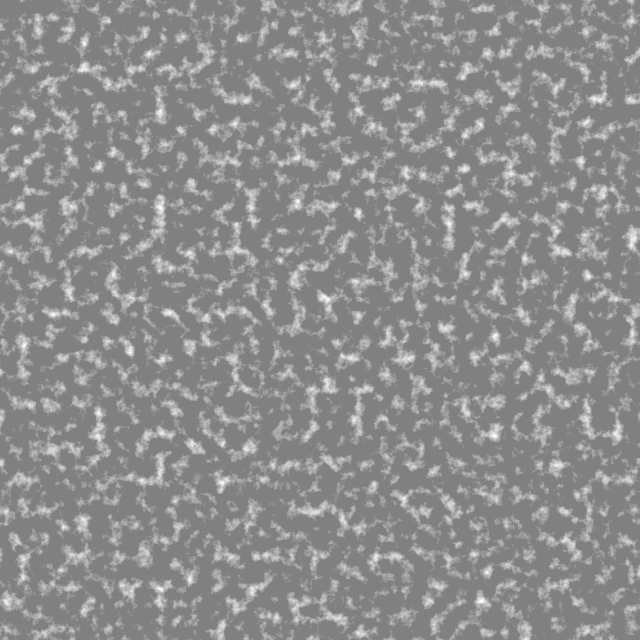
This texture is drawn by a Shadertoy shader. Its source:

```glsl
#define CELLS 42.0       // coarsest noise cells across the canvas height
#define OCTAVES 5
#define GAIN 0.54        // amplitude ratio between octaves
#define LACUNARITY 2.0   // frequency ratio between octaves
#define THRESHOLD 0.018  // noise level where the pale patches begin
#define CONTRAST 0.575
#define BASE_GRAY 0.5

const float TAU = 6.2831853;

// Integer hash of a lattice point, returned in 0..1
float hash(ivec2 cell, int seed) {
    uint h = uint(cell.x) * 1597334677u ^ uint(cell.y) * 3812015801u ^ uint(seed) * 2798796415u;
    h = (h ^ (h >> 16)) * 2146121005u;
    h = (h ^ (h >> 15)) * 2221713035u;
    h ^= h >> 16;
    return float(h >> 8) / 16777216.0;
}

// Ramp along a random unit gradient attached to one lattice corner
float cornerRamp(ivec2 cell, vec2 offset, int seed) {
    float angle = TAU * hash(cell, seed);
    return dot(vec2(cos(angle), sin(angle)), offset);
}

float gradientNoise(vec2 p, int seed) {
    ivec2 cell = ivec2(floor(p));
    vec2 f = fract(p);
    vec2 fade = f * f * f * (f * (f * 6.0 - 15.0) + 10.0);
    float bottom = mix(cornerRamp(cell, f, seed),
                       cornerRamp(cell + ivec2(1, 0), f - vec2(1, 0), seed), fade.x);
    float top = mix(cornerRamp(cell + ivec2(0, 1), f - vec2(0, 1), seed),
                    cornerRamp(cell + ivec2(1, 1), f - vec2(1, 1), seed), fade.x);
    return mix(bottom, top, fade.y);
}

// Sum of octaves; those finer than a pixel fade out
float fractalNoise(vec2 uv, float pixel) {
    float sum = 0.0, amplitude = 1.0, frequency = CELLS;
    for (int i = 0; i < OCTAVES; i++) {
        float visible = 1.0 - smoothstep(1.0, 2.0, frequency * pixel);
        vec2 shift = vec2(0.37, 0.61) * float(i);
        sum += visible * amplitude * gradientNoise(uv * frequency + shift, i + 1);
        amplitude *= GAIN;
        frequency *= LACUNARITY;
    }
    return sum;
}

void mainImage(out vec4 fragColor, in vec2 fragCoord) {
    float pixel = 1.0 / iResolution.y;
    float height = fractalNoise(fragCoord * pixel, pixel);

    // Flat gray floor with cloudy patches rising out of it
    float gray = BASE_GRAY + CONTRAST * max(height - THRESHOLD, 0.0);
    fragColor = vec4(vec3(min(gray, 1.0)), 1.0);
}
```
